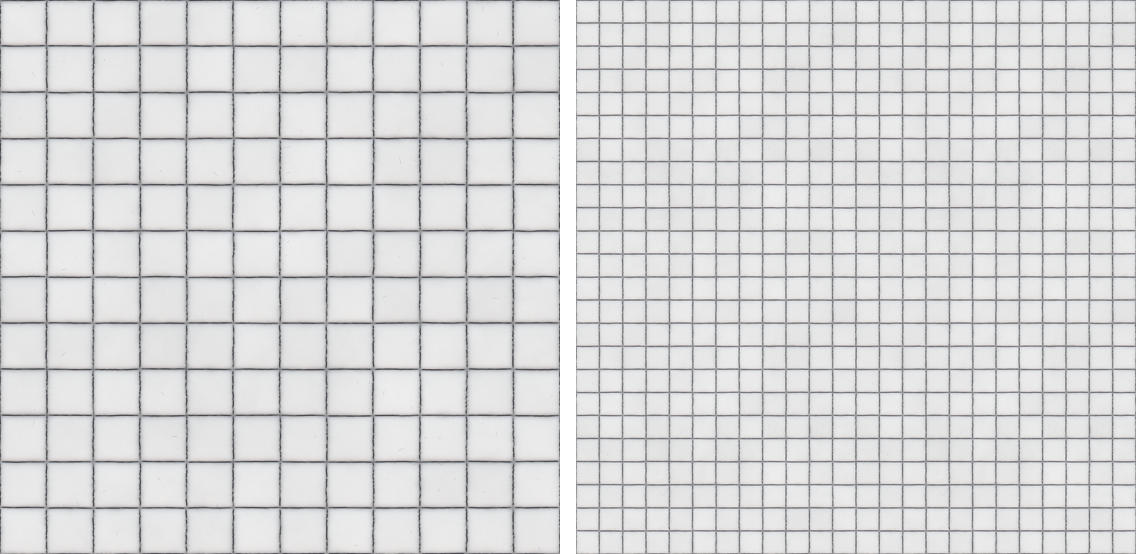
Left: one tile. Right: repeated 2 by 2.
Reproduce this texture procedurally as a Shadertoy shader.

```glsl
const float TILES = 12.0;
const vec3 GLAZE = vec3(0.912, 0.912, 0.911);
const vec3 GROUT_DARK = vec3(0.285, 0.28, 0.30);
const vec3 GROUT_WORN = vec3(0.60, 0.60, 0.605);
const vec3 COOL_EDGE = vec3(-0.020, -0.006, 0.014);
const vec3 WARM_EDGE = vec3(0.014, -0.006, -0.010);

// Integer hash of a non-negative cell and a seed, 0 to 1
float hash(vec2 cell, float seed) {
    uvec3 v = uvec3(vec3(cell, seed)) * 1664525u + 1013904u;
    v.x += v.y * v.z; v.y += v.z * v.x; v.z += v.x * v.y;
    v ^= v >> 16u;
    v.x += v.y * v.z; v.y += v.z * v.x; v.z += v.x * v.y;
    return float(v.z >> 8u) / 16777216.0;
}

// Value noise that wraps after a whole number of cells
float noise(vec2 p, vec2 period, float seed) {
    vec2 i = floor(p), f = p - i;
    f = f * f * (3.0 - 2.0 * f);
    vec2 a = mod(i, period), b = mod(i + 1.0, period);
    return mix(mix(hash(a, seed), hash(vec2(b.x, a.y), seed), f.x),
               mix(hash(vec2(a.x, b.y), seed), hash(b, seed), f.x), f.y);
}

float fbm(vec2 uv, vec2 freq, float seed) {
    float sum = 0.0, amp = 0.5;
    for (int k = 0; k < 5; k++) {
        sum += amp * noise(uv * freq, freq, seed + float(k));
        freq *= 2.0;
        amp *= 0.5;
    }
    return sum;
}

// Signed distance to the nearest joint, with a slight drift and a ragged edge
float jointOffset(float across, float along, float ragged, float seed) {
    float line = mod(round(across), TILES);
    float shift = hash(vec2(line, mod(floor(along), TILES)), seed) - 0.5;
    float drift = noise(vec2(line, along * 3.0), vec2(TILES, TILES * 3.0), seed + 1.0) - 0.5;
    float chip = noise(vec2(line, along * 22.0), vec2(TILES, TILES * 22.0), seed + 2.0) - 0.5;
    return across - round(across) + 0.014 * shift + 0.012 * drift + ragged * chip;
}

// Pixel coverage of a joint
float coverage(float dist, float halfWidth, float px) {
    return 1.0 - smoothstep(halfWidth - 0.7 * px, halfWidth + 0.7 * px, dist);
}

// Grout colour, mottled by wear and paler at the crossings
vec3 groutColor(vec2 uv, vec2 freq, float wear, float crossing, float seed) {
    float mottle = smoothstep(0.35, 0.9, noise(uv * freq, freq, seed));
    return mix(GROUT_DARK, GROUT_WORN, clamp(wear * mottle + crossing, 0.0, 1.0));
}

// Sparse short scratches and specks, one candidate per cell
float scratches(vec2 uv, float cells, float px, float seed) {
    vec2 g = uv * cells, id = mod(floor(g), cells);
    float angle = 6.2832 * hash(id, seed);
    vec2 dir = vec2(cos(angle), sin(angle));
    vec2 p = fract(g) - 0.5 - 0.3 * (vec2(hash(id, seed + 1.0), hash(id, seed + 2.0)) - 0.5);
    float reach = 0.22 * pow(hash(id, seed + 3.0), 3.0);
    float dist = length(p - dir * clamp(dot(p, dir), -reach, reach));
    return step(0.86, hash(id, seed + 4.0)) * coverage(dist, 0.012, px);
}

void mainImage(out vec4 fragColor, in vec2 fragCoord) {
    vec2 uv = fragCoord / iResolution.xy;
    vec2 g = uv * TILES;
    vec2 px = TILES / iResolution.xy;
    vec2 offset = vec2(jointOffset(g.x, g.y, 0.012, 10.0),
                       jointOffset(g.y, g.x, 0.004, 20.0));
    vec2 dist = abs(offset);

    // Glazed faces: tone per tile, cloudy stains, fine grain
    vec2 tile = mod(floor(g), TILES);
    float cloud = fbm(uv, vec2(7.0), 30.0);
    float stain = smoothstep(0.48, 0.62, fbm(uv, vec2(18.0), 40.0));
    float grain = noise(uv * 240.0, vec2(240.0), 50.0) - 0.5;
    vec3 color = GLAZE + 0.016 * (hash(tile, 60.0) - 0.5);
    color += 0.04 * (0.48 - cloud) - 0.012 * stain * cloud + 0.007 * grain;
    color -= 0.13 * scratches(uv, 40.0, 40.0 / iResolution.y, 70.0);

    // Soft dirt along the edges, cool below a joint and warm above it
    float spread = 0.027 + 0.016 * noise(g * 4.0, vec2(TILES * 4.0), 80.0);
    vec2 shade = exp(-dist / spread);
    vec2 halo = exp(-dist / 0.11);
    float edge = 1.0 - (1.0 - shade.x) * (1.0 - shade.y);
    color -= 0.30 * edge + 0.018 * max(halo.x, halo.y);
    color += mix(COOL_EDGE, WARM_EDGE, step(0.0, offset.y)) * halo.y;
    color += COOL_EDGE * 0.4 * halo.x;

    // Joints: verticals are speckled, horizontals crisp and dark
    vec2 corner = mod(round(g), TILES);
    float crossing = (0.4 + 0.6 * hash(corner, 90.0)) * (1.0 - smoothstep(0.02, 0.07, length(dist)));
    vec3 vertical = groutColor(uv, vec2(12.0, 300.0), 0.75, crossing, 91.0);
    vec3 horizontal = groutColor(uv, vec2(120.0, 12.0), 0.30, crossing, 92.0);
    color = mix(color, vertical, coverage(dist.x, 0.014, px.x));
    color = mix(color, horizontal, coverage(dist.y, 0.014, px.y) * (1.0 - 0.5 * crossing));

    fragColor = vec4(clamp(color, 0.0, 1.0), 1.0);
}
```
